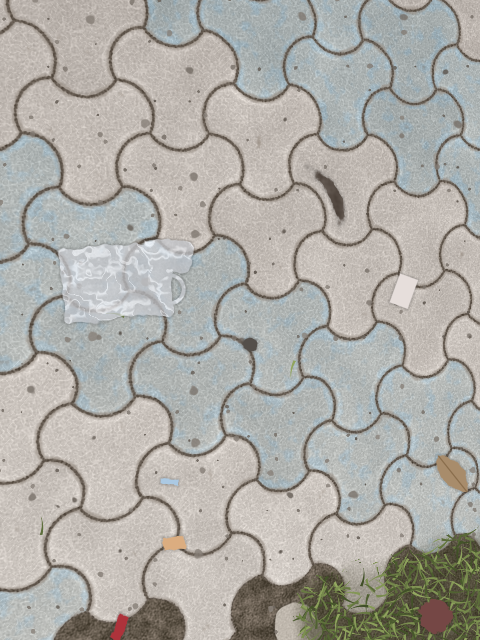
Give the GLSL for this texture, as a WebGL 2 fragment shader.

```glsl
#version 300 es
precision highp float;
uniform vec2 u_resolution;
out vec4 fragColor;

vec2 hash2(vec2 p) {
  vec3 a = fract(p.xyx * vec3(0.1031, 0.103, 0.0973));
  a += dot(a, a.yzx + 33.33);
  return fract((a.xx + a.yz) * a.zy);
}

float corner(vec2 cell, vec2 offset) { return dot(hash2(cell) * 2.0 - 1.0, offset); }

// Gradient noise
float noise(vec2 p) {
  vec2 i = floor(p), f = p - i, e = vec2(1, 0);
  vec2 s = f * f * (3.0 - 2.0 * f);
  return mix(mix(corner(i, f), corner(i + e, f - e), s.x),
             mix(corner(i + e.yx, f - e.yx), corner(i + 1.0, f - 1.0), s.x), s.y);
}

float fbm(vec2 p) { return noise(p) + 0.5 * noise(p * 2.1 + 7.0) + 0.25 * noise(p * 4.3 + 19.0); }

mat2 turn(float a) { return mat2(cos(a), sin(a), -sin(a), cos(a)); }

float box(vec2 p, vec2 size, float angle) {
  vec2 d = abs(turn(-angle) * p) - size;
  return length(max(d, 0.0)) + min(max(d.x, d.y), 0.0);
}

// Distance to the curved joint, and the centre of the owning paver
float joint(vec2 h, out vec2 owner) {
  vec2 period = vec2(1.732, 1), c = round(h / period) * period;
  vec2 c2 = (round(h / period - 0.5) + 0.5) * period;
  if (distance(h, c2) < distance(h, c)) c = c2;
  owner = c;
  float nearest = 1.0;
  for (int k = 0; k < 6; k++) {
    float angle = radians(30.0 + 60.0 * float(k));
    vec2 dir = vec2(cos(angle), sin(angle));
    bool lobe = k % 2 == 0;
    vec2 a = h - c - dir * (lobe ? 0.326 : 0.674);
    vec2 b = vec2(abs(dir.x * a.y - dir.y * a.x), dot(a, dir) * (lobe ? 1.0 : -1.0));
    bool pastEnd = 0.516 * b.x > 0.857 * b.y;
    nearest = min(nearest, pastEnd ? length(b - vec2(0.289, 0.174)) : abs(length(a) - 0.337));
    if (!lobe && length(a) < 0.337) owner = c + dir;
  }
  return nearest;
}

// Fills a shape over a soft contact shadow
void paint(inout vec3 color, vec3 ink, float d) {
  float aa = 0.8 / u_resolution.y;
  color *= 1.0 - 0.15 * smoothstep(0.005, 0.0, d);
  color = mix(color, ink, smoothstep(aa, -aa, d));
}

void main() {
  vec2 p = gl_FragCoord.xy / u_resolution * vec2(0.75, 1);

  // Undo the slight perspective to reach the paver lattice
  mat2 axes = mat2(0.142, 0.0304, -0.0107, 0.149) - outerProduct(p, vec2(0.0395, -0.006));
  vec2 h = inverse(axes) * (p - vec2(0.43, 0.483)) * vec2(0.866, 1), owner;
  float d = joint(h + 0.012 * noise(h * 5.0), owner), aa = 5.5 / u_resolution.y;
  float row = round(-owner.y - 0.5 * round(owner.x / 0.866));
  float grain = noise(h * 48.0), cloud = fbm(h * 2.3), blotch = fbm(h * 6.0 + 31.0);

  // Two rows of blue-grey pavers alternate with two of beige
  bool blue = mod(row, 4.0) < 1.5;
  float light = clamp(0.95 - 0.75 * p.y + 0.25 * cloud, 0.0, 1.0);
  vec3 color = blue ? mix(vec3(0.64, 0.675, 0.68), vec3(0.745, 0.75, 0.735), light)
                    : mix(vec3(0.725, 0.695, 0.67), vec3(0.815, 0.79, 0.765), light);
  color += 0.035 * (hash2(round(owner * 8.0) + 50.0).x - 0.5);
  if (blue) color += vec3(-0.05, 0, 0.04) * smoothstep(0.0, 0.5, blotch + 0.3 * smoothstep(0.12, 0.03, d));

  // Pressed worm marks, grit and stains
  float worm = abs(noise(h * 17.0 + 0.6 * noise(h * 9.0)));
  color += 0.05 * smoothstep(0.09, 0.0, worm) - 0.015 + 0.11 * grain + 0.03 * cloud;
  color = mix(color, vec3(0.53, 0.48, 0.43), 0.5 * smoothstep(0.42, 0.8, blotch));

  // Worn rim and sandy joint
  color += 0.045 * smoothstep(0.035, 0.0, abs(d - 0.055)) * (0.6 + cloud);
  color = mix(color, vec3(0.59, 0.55, 0.51), 0.6 * smoothstep(0.045, 0.012, d + 0.03 * blotch));
  color = mix(color, vec3(0.36, 0.32, 0.28) + 0.2 * grain, 0.9 * smoothstep(aa, -aa, d - 0.013 + 0.008 * grain));

  // Bare soil where pavers are missing, with one broken stone
  bool missing = owner.y < -2.9;
  if (missing) color = mix(vec3(0.25, 0.22, 0.17), vec3(0.56, 0.51, 0.46), clamp(0.45 + 0.7 * (blotch + grain), 0.0, 1.0));
  paint(color, vec3(0.75, 0.72, 0.68) + 0.1 * grain, length(p - vec2(0.467, 0.015)) - 0.04 + 0.012 * cloud);

  // Scattered crumbs
  for (float i = 0.0; i < 3.0; i++) {
    vec2 s = p * (12.0 + 7.0 * i) + 13.7 * i, cell = floor(s), r = hash2(cell + 71.0);
    float size = r.x > 0.72 ? 0.03 + 0.06 * r.y : -1.0;
    float crumb = length(s - cell - 0.25 - 0.5 * r.yx) - size + 0.05 * noise(s * 9.0);
    color = mix(color, vec3(0.3, 0.27, 0.24) + 0.24 * r.y, 0.8 * smoothstep(0.02, -0.02, crumb));
  }

  // Grass in the lower right corner
  float field = min(p.x - 0.465, 0.3 * p.x - 0.048 - p.y) + 0.025 * fbm(p * 18.0);
  float density = smoothstep(-0.012, 0.03, field) * (missing ? 0.75 : 0.4);
  color = mix(color, vec3(0.26, 0.25, 0.17) + 0.12 * grain, density * 0.8);
  for (float i = 0.0; i < 12.0; i++) {
    vec2 s = turn(i * 1.3) * p * 32.0 + i * 5.37, cell = floor(s), r = hash2(cell + i * 17.0 + 90.0);
    vec2 b = turn(r.x * 6.28) * (s - cell - 0.5);
    b.x += 0.35 * b.y * b.y;
    float blade = max(abs(b.x) - 0.07 * (0.5 - b.y), abs(b.y) - 0.46);
    vec3 green = mix(vec3(0.25, 0.31, 0.15), vec3(0.58, 0.66, 0.38), r.y);
    color = mix(color, green, step(fract(r.x * 7.0 + r.y), density) * smoothstep(0.03, -0.03, blade));
  }

  // Crumpled clear bag with a loop handle
  vec2 g = p - vec2(0.183, 0.56);
  float crumple = fbm(g * 25.0);
  float bag = min(box(g, vec2(0.078, 0.05), 0.1), box(g - vec2(0.075, 0.043), vec2(0.034, 0.015), -0.15));
  bag = min(bag - 0.008 + 0.012 * crumple, abs(length(g - vec2(0.082, -0.012)) - 0.022) - 0.003);
  float fold = smoothstep(0.16, 0.0, abs(fbm(turn(0.4) * g * vec2(16, 30) + 1.2 * crumple)));
  paint(color, mix(color, vec3(0.77, 0.78, 0.8), 0.75) + 0.13 * fold + 0.07 * crumple, bag);

  // Leaves and paper scraps
  float rag = 0.004 * fbm(p * 70.0);
  vec2 leaf = abs(turn(0.9) * (p - vec2(0.707, 0.26)));
  paint(color, vec3(0.66, 0.55, 0.42) - 0.12 * smoothstep(0.002, 0.0, leaf.y), length(leaf + vec2(0, 0.03)) - 0.047 + rag);
  vec2 curl = turn(1.1) * (p - vec2(0.522, 0.697));
  curl.y += 5.0 * curl.x * curl.x;
  paint(color, vec3(0.36, 0.32, 0.29) + 0.15 * blotch, length(curl * vec2(0.2, 1)) - 0.0085 + rag);
  paint(color, vec3(0.9, 0.87, 0.86), box(p - vec2(0.631, 0.545), vec2(0.015, 0.024), -0.35));
  paint(color, vec3(0.86, 0.68, 0.5), box(p - vec2(0.272, 0.151), vec2(0.016, 0.01), 0.1) + rag);
  paint(color, vec3(0.67, 0.79, 0.89), box(p - vec2(0.264, 0.247), vec2(0.014, 0.004), -0.1) + rag);
  paint(color, vec3(0.68, 0.2, 0.23), box(p - vec2(0.187, 0.02), vec2(0.008, 0.02), -0.4) + rag);
  paint(color, vec3(0.46, 0.28, 0.27), length(p - vec2(0.68, 0.037)) - 0.025 + 2.0 * rag);
  paint(color, vec3(0.33, 0.31, 0.29), length(p - vec2(0.391, 0.461)) - 0.011 + rag);
  fragColor = vec4(clamp(color, 0.0, 1.0), 1);
}
```
